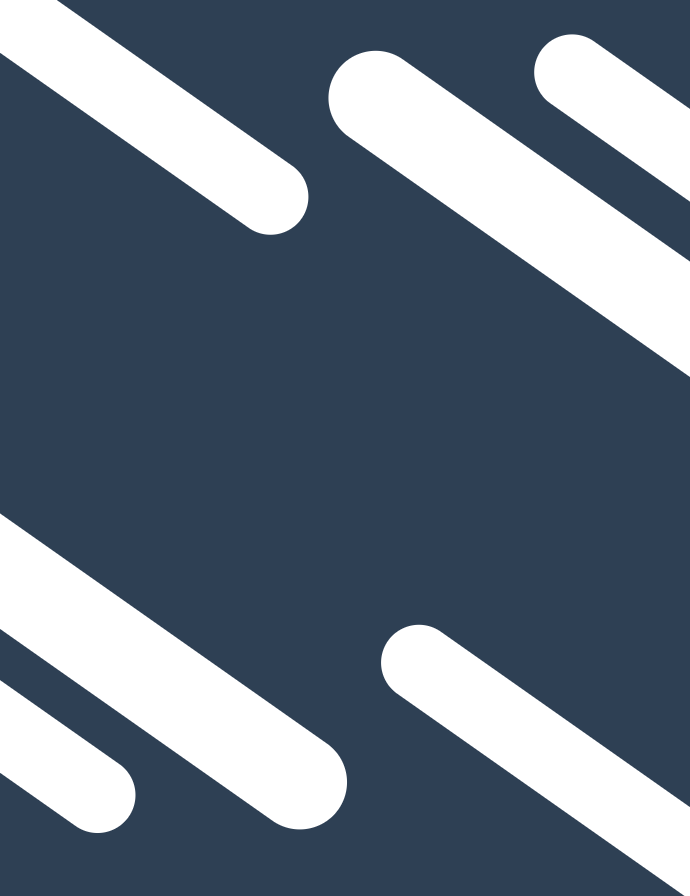
A WebGL 2 fragment shader for this background:

```glsl
#version 300 es
precision highp float;

uniform vec2 u_resolution;
out vec4 fragColor;

// Distance to a round-capped bar that starts at cap and runs on without end
float barDistance(vec2 p, vec2 cap, vec2 direction, float radius) {
    vec2 q = p - cap;
    return length(q - direction * max(dot(q, direction), 0.0)) - radius;
}

void main() {
    // Canvas height is one unit
    vec2 p = gl_FragCoord.xy / u_resolution.y;
    float pixel = 1.0 / u_resolution.y;
    vec2 downRight = normalize(vec2(1.0, -0.704));

    // Each bar: cap centre, radius, sign of its run along the slope
    vec4 bars[6] = vec4[6](
        vec4(0.3019, 0.7803, 0.0423, -1.0),
        vec4(0.4193, 0.8906, 0.0527, 1.0),
        vec4(0.6385, 0.9193, 0.0423, 1.0),
        vec4(0.3346, 0.1270, 0.0527, -1.0),
        vec4(0.1089, 0.1126, 0.0423, -1.0),
        vec4(0.4676, 0.2604, 0.0423, 1.0)
    );

    float nearest = 1e3;
    for (int i = 0; i < 6; i++) {
        vec4 bar = bars[i];
        nearest = min(nearest, barDistance(p, bar.xy, downRight * bar.w, bar.z));
    }

    // White bars over slate blue, with a one-pixel soft edge
    float coverage = clamp(0.5 - nearest / pixel, 0.0, 1.0);
    vec3 slate = vec3(0.18, 0.25, 0.33);
    fragColor = vec4(mix(slate, vec3(1.0), coverage), 1.0);
}
```
